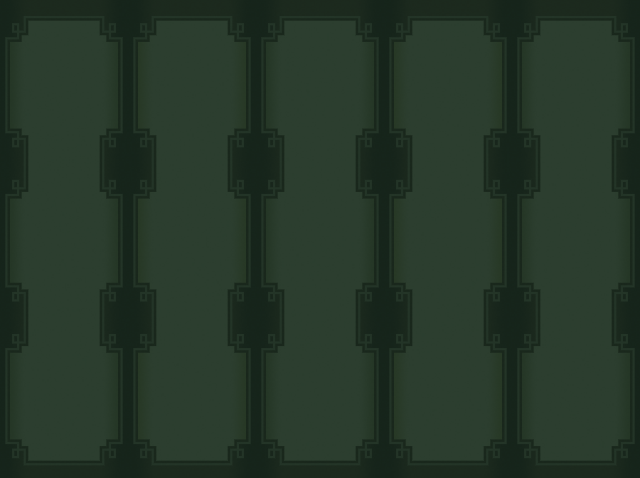
Reproduce this pattern procedurally as a Shadertoy shader.

```glsl
// Five tall dark green panels with stepped fret corners and notched sides.

// Lengths are in design units: the canvas is CANVAS_WIDTH units wide.
const float CANVAS_WIDTH = 768.0;
const float COLUMNS      = 5.0;
const float CENTRE_DROP  = 2.0;               // panels sit slightly below centre
const float PANEL_HALF_H = 264.0;
const float INNER_NOTCH  = 92.5;              // notch centres, from mid height
const float END_NOTCH    = 280.5;
const float GAP_HALF     = 12.0;              // half width of the plain gap
const vec2  STEP_LONG    = vec2(26.0, 42.0);  // half sizes of the notch steps
const vec2  STEP_WIDE    = vec2(34.0, 34.0);
const vec2  FRET_MIN     = vec2(14.5, 19.5);  // small square at each corner
const vec2  FRET_MAX     = vec2(23.0, 31.0);
const float GROOVE       = 3.0;               // dark outline width
const float RIDGE        = 2.6;               // light outline width
const float SHADE_WIDTH  = 23.0;              // soft shade along panel sides
const float GRAIN        = 0.004;

const vec3 PANEL_COLOR  = vec3(0.172, 0.243, 0.184);
const vec3 SHADE_COLOR  = vec3(0.125, 0.195, 0.135);
const vec3 OLIVE_COLOR  = vec3(0.150, 0.215, 0.130);
const vec3 CORE_COLOR   = vec3(0.086, 0.142, 0.104);
const vec3 BORDER_COLOR = vec3(0.110, 0.163, 0.117);
const vec3 GROOVE_COLOR = vec3(0.100, 0.155, 0.110);
const vec3 RIDGE_COLOR  = vec3(0.138, 0.205, 0.153);

float hash(vec2 p) {
    vec3 q = fract(vec3(p.xyx) * 0.1031);
    q += dot(q, q.yzx + 33.33);
    return fract((q.x + q.y) * q.z);
}

// Square-cornered distance to a box spanning lo to hi
float boxDistance(vec2 p, vec2 lo, vec2 hi) {
    vec2 d = max(lo - p, p - hi);
    return max(d.x, d.y);
}

// Negative in the dark surround; q = distances from gap and notch centres
float surroundDistance(vec2 q, float y) {
    float s = min(q.x - GAP_HALF, PANEL_HALF_H - abs(y));
    s = min(s, boxDistance(q, -STEP_LONG, STEP_LONG));
    return min(s, boxDistance(q, -STEP_WIDE, STEP_WIDE));
}

float coverage(float d, float pixel) {
    return clamp(0.5 - d / pixel, 0.0, 1.0);
}

void mainImage(out vec4 fragColor, in vec2 fragCoord) {
    float pixel = CANVAS_WIDTH / iResolution.x;
    vec2 p = fragCoord * pixel;
    float y = p.y - 0.5 * iResolution.y * pixel + CENTRE_DROP;

    // Fold into one quarter notch
    float pitch = CANVAS_WIDTH / COLUMNS;
    float column = floor(p.x / pitch);
    float gap = (0.5 - abs(fract(p.x / pitch) - 0.5)) * pitch;
    float notch = min(abs(abs(y) - INNER_NOTCH), abs(abs(y) - END_NOTCH));
    vec2 q = vec2(gap, notch);
    float s = surroundDistance(q, y);

    // Panel with shaded sides, more olive on every other column
    float shade = 1.0 - smoothstep(0.0, SHADE_WIDTH, gap - GAP_HALF + GROOVE);
    vec3 edgeColor = mix(SHADE_COLOR, OLIVE_COLOR, 0.3 + 0.5 * mod(column, 2.0));
    vec3 color = mix(PANEL_COLOR, edgeColor, 0.75 * shade);

    // Groove, ridge and surround nest inward
    vec3 surround = mix(CORE_COLOR, BORDER_COLOR, smoothstep(7.0, 36.0, gap));
    color = mix(color, GROOVE_COLOR, coverage(s, pixel));
    color = mix(color, RIDGE_COLOR, coverage(s + GROOVE, pixel));
    color = mix(color, surround, coverage(s + GROOVE + RIDGE, pixel));

    // Fret squares
    float fret = boxDistance(q, FRET_MIN, FRET_MAX);
    float ring = abs(fret + 0.5 * RIDGE) - 0.5 * RIDGE;
    color = mix(color, RIDGE_COLOR, coverage(ring, pixel));

    // Fine grain
    color += GRAIN * (hash(floor(p / 1.5)) - 0.5);
    fragColor = vec4(color, 1.0);
}
```
